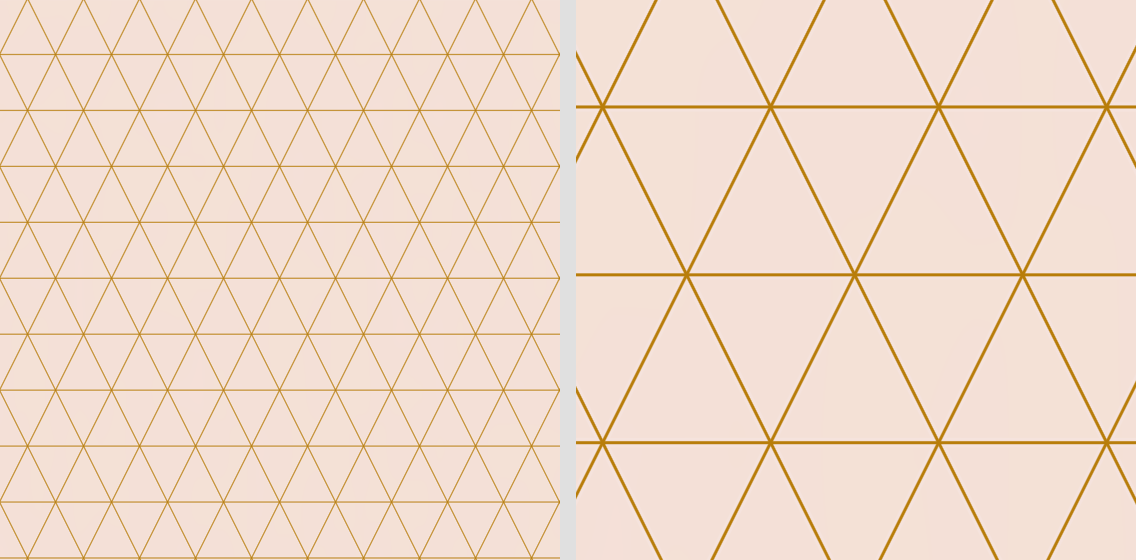
Left, the full canvas; right, a detail of the centre.
Reproduce this pattern procedurally as a three.js fragment shader.

```glsl
// Thin gold lattice of triangles on blush paper, ten repeats across and down.
// Three families of evenly spaced parallel lines cross at shared nodes;
// a faint pale rim follows each line and soft noise tints the paper.

varying vec2 vUv;

const vec2 PITCH = vec2(0.1, 0.0999);     // node spacing along a row, row spacing
const vec2 ORIGIN = vec2(0.0492, 0.0036); // a node on the lowest row
const float LINE_WIDTH = 0.0018;
const float RIM_WIDTH = 0.0055;
const float SOFTNESS = 1.3;               // edge filter, in screen samples

const vec3 PAPER = vec3(0.957, 0.880, 0.842);
const vec3 RIM = vec3(0.960, 0.890, 0.868);
const vec3 GOLD = vec3(0.720, 0.490, 0.040);

float hash(vec2 p) {
  return fract(sin(dot(p, vec2(127.1, 311.7))) * 43758.5453);
}

float valueNoise(vec2 p) {
  vec2 cell = floor(p);
  vec2 f = fract(p);
  f = f * f * (3.0 - 2.0 * f);
  float low = mix(hash(cell), hash(cell + vec2(1.0, 0.0)), f.x);
  float high = mix(hash(cell + vec2(0.0, 1.0)), hash(cell + vec2(1.0, 1.0)), f.x);
  return mix(low, high, f.y);
}

// Distance to the nearest line of a family; slope is its lean in lattice units.
float slantDistance(vec2 lattice, float slope, vec2 pitch) {
  float phase = lattice.x + slope * lattice.y;
  float offset = abs(fract(phase + 0.5) - 0.5);
  return offset / length(vec2(1.0, slope) / pitch);
}

float rowDistance(vec2 lattice, vec2 pitch) {
  return abs(fract(lattice.y + 0.5) - 0.5) * pitch.y;
}

// Share of a filter window, centred at dist from a line, that the line covers.
float coverage(float dist, float width, float window) {
  float inner = max(dist - 0.5 * width, -0.5 * window);
  float outer = min(dist + 0.5 * width, 0.5 * window);
  return clamp((outer - inner) / window, 0.0, 1.0);
}

// Paper with slight warm mottling, stretched upward.
vec3 paperColor(vec2 uv, vec3 base) {
  float tint = valueNoise(uv * vec2(28.0, 10.0)) - 0.5;
  return base + tint * vec3(-0.004, 0.003, -0.008);
}

void main() {
  vec2 lattice = (vUv - ORIGIN) / PITCH;
  float window = SOFTNESS * max(fwidth(vUv.x), fwidth(vUv.y));

  // Distances to the horizontal, rising and falling lines
  vec3 dist = vec3(rowDistance(lattice, PITCH),
                   slantDistance(lattice, -0.5, PITCH),
                   slantDistance(lattice, 0.5, PITCH));

  // Pale rim below the lines
  float nearest = min(dist.x, min(dist.y, dist.z));
  vec3 color = mix(paperColor(vUv, PAPER), RIM, coverage(nearest, RIM_WIDTH, window));

  // Gold lines, layered so that the nodes deepen
  for (int i = 0; i < 3; i++) {
    color = mix(color, GOLD, coverage(dist[i], LINE_WIDTH, window));
  }

  gl_FragColor = vec4(color, 1.0);
}
```
